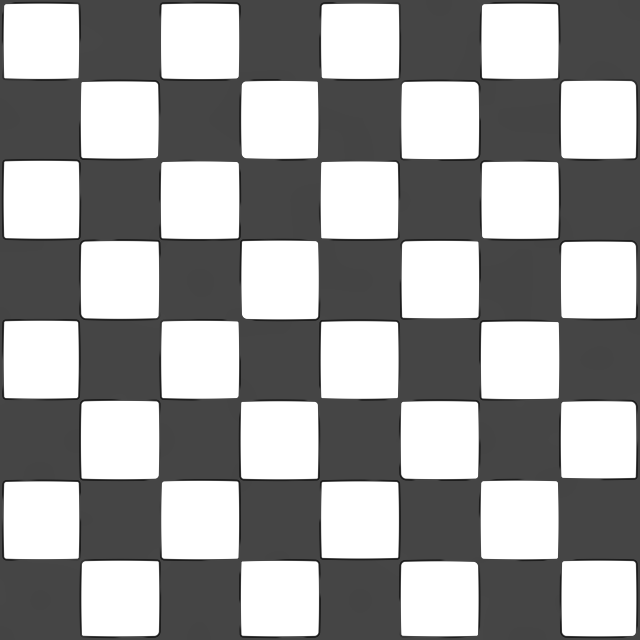
Reproduce this pattern procedurally as a Shadertoy shader.

```glsl
const float CELLS = 8.0;
const vec3 CHARCOAL = vec3(0.27);
const vec3 WHITE = vec3(1.0);
const vec3 INK = vec3(0.11);

float hash(vec2 p) {
    vec3 q = fract(p.xyx * 0.1031);
    q += dot(q, q.yzx + 33.33);
    return fract((q.x + q.y) * q.z);
}

// Value noise that wraps after a whole number of lattice steps
float wrappedNoise(vec2 p, float period) {
    vec2 i = floor(p);
    vec2 f = fract(p);
    f = f * f * (3.0 - 2.0 * f);
    vec2 a = mod(i, period);
    vec2 b = mod(i + 1.0, period);
    return mix(mix(hash(a), hash(vec2(b.x, a.y)), f.x),
               mix(hash(vec2(a.x, b.y)), hash(b), f.x), f.y);
}

float roundedBox(vec2 p, vec2 halfSize, float radius) {
    vec2 q = abs(p) - halfSize + radius;
    return length(max(q, 0.0)) + min(max(q.x, q.y), 0.0) - radius;
}

// Signed distance to one light square, with uneven sides and corners
float squareDistance(vec2 p, vec2 id, float inset, float rim) {
    vec2 lowJitter = vec2(hash(id + 11.0), hash(id + 23.0));
    vec2 highJitter = vec2(hash(id + 37.0), hash(id + 51.0));
    vec2 low = inset + 0.013 * lowJitter;
    vec2 high = 1.0 - inset - 0.013 * highJitter;

    // Wider gap along the canvas border
    low = mix(low, vec2(rim), step(id, vec2(0.5)));
    high = mix(high, vec2(1.0 - rim), step(vec2(CELLS - 1.5), id));

    vec2 halfSize = 0.5 * (high - low);
    vec2 local = p - 0.5 * (low + high);
    vec2 bow = 0.035 * local.yx * local.yx;
    float roundness = hash(id * 2.0 + step(0.0, local) + 71.0);
    float alternate = 1.0 - mod(id.y, 2.0);
    float radius = 0.012 + (0.022 + 0.03 * alternate) * roundness;
    return roundedBox(local, halfSize - bow, radius);
}

// Distance to the nearest light square of the checkerboard
float checkerDistance(vec2 p, float inset, float rim) {
    vec2 cell = floor(p);
    float nearest = 1.0;
    for (int y = -1; y <= 1; y++) {
        for (int x = -1; x <= 1; x++) {
            vec2 corner = cell + vec2(x, y);
            vec2 id = mod(corner, CELLS);
            if (mod(id.x + id.y, 2.0) > 0.5) {
                nearest = min(nearest, squareDistance(p - corner, id, inset, rim));
            }
        }
    }
    return nearest;
}

// Thin line centred on a given distance
float stroke(float d, float centre, float width, float blur) {
    return 1.0 - smoothstep(0.5 * width - 0.5 * blur, 0.5 * width + 0.5 * blur, abs(d - centre));
}

void mainImage(out vec4 fragColor, in vec2 fragCoord) {
    vec2 p = fragCoord / iResolution.xy * CELLS;
    float pixel = CELLS / min(iResolution.x, iResolution.y);
    float blur = max(pixel, 0.012);
    float d = checkerDistance(p, 0.008, 0.046);

    // Dark ground with a barely visible tonal drift
    float drift = wrappedNoise(p * 2.0, CELLS * 2.0) - 0.5;
    vec3 color = CHARCOAL + 0.006 * drift;

    // Broken ink traces around the squares
    float patches = wrappedNoise(p * 3.0, CELLS * 3.0);
    float ink = smoothstep(0.32, 0.58, patches);
    color = mix(color, INK, ink * stroke(d, 0.016, 0.017, blur));

    // Light squares with softened edges
    color = mix(color, WHITE, 1.0 - smoothstep(-0.6 * blur, 0.6 * blur, d));
    fragColor = vec4(color, 1.0);
}
```
